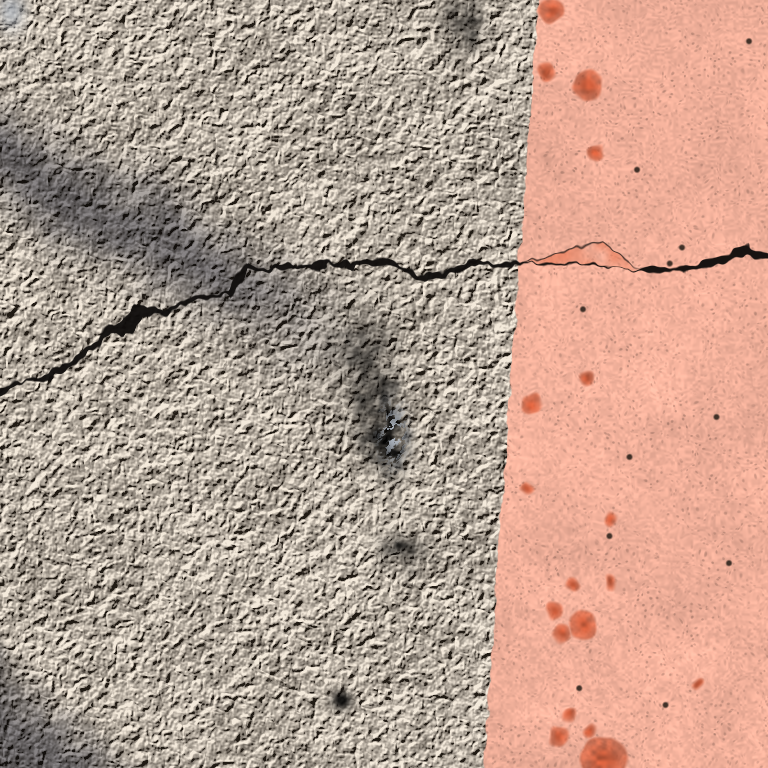
Write a WebGL 1 fragment shader that draws this texture.

```glsl
precision highp float;
// Cracked rough concrete beside a strip of stained salmon paint.
uniform vec2 u_resolution;
#define GRAIN 56.0
#define RELIEF 2.1
#define LIGHT_DIR vec2(-0.6, 0.8)
#define CRACK_WIDTH 0.0036
#define CRACK_JITTER 0.014
#define PAINT vec3(0.945, 0.69, 0.605)
#define RUST vec3(0.80, 0.33, 0.19)
#define STONE_DARK vec3(0.13, 0.105, 0.08)
#define STONE_LIGHT vec3(0.87, 0.83, 0.775)
#define SHADOW_TINT vec3(0.50, 0.51, 0.56)

float hash(vec2 p) { return fract(sin(dot(p, vec2(127.1, 311.7))) * 43758.5); }
float noise(vec2 p) {
  vec2 i = floor(p), f = fract(p);
  f = f * f * (3.0 - 2.0 * f);
  return mix(mix(hash(i), hash(i + vec2(1, 0)), f.x),
             mix(hash(i + vec2(0, 1)), hash(i + vec2(1, 1)), f.x), f.y);
}
float fbm(vec2 p) {
  return 0.5 * noise(p) + 0.3 * noise(p * 2.1 + 7.0) + 0.2 * noise(p * 4.3 + 19.0);
}
vec2 wobble(vec2 p) { return vec2(noise(p), noise(p + 31.0)) - 0.5; }
float ramp(float a, float b, float x) { return clamp((x - a) / (b - a), 0.0, 1.0); }
// 1 below the limit, 0 above, with a soft edge
float below(float limit, float soft, float d) {
  return 1.0 - smoothstep(limit - soft, limit + soft, d);
}
// Soft elliptical blot, 1 at its centre
float blot(vec2 p, vec2 c, vec2 r) {
  vec2 q = (p - c) / r;
  return exp(-dot(q, q));
}
// Distance to the nearest scattered cell point
float cells(vec2 p) {
  vec2 i = floor(p), f = fract(p);
  float best = 2.0;
  for (int y = -1; y <= 1; y++)
    for (int x = -1; x <= 1; x++) {
      vec2 g = vec2(float(x), float(y));
      best = min(best, length(g + vec2(hash(i + g), hash(i + g + 57.0)) - f));
    }
  return best;
}
float stoneHeight(vec2 p) {
  vec2 warp = wobble(p * 70.0) + 0.6 * wobble(p * 170.0);
  return 0.62 * (1.0 - cells(p * GRAIN + warp)) + 0.40 * noise(p * GRAIN * 2.0 + warp)
    + 0.25 * noise(p.yx * GRAIN * 3.7 + warp) + 0.14 * noise(p * GRAIN * 6.3);
}
float crackHeight(float x) {
  float y = 0.490 + 0.031 * ramp(0.0, 0.085, x) + 0.062 * ramp(0.085, 0.163, x)
    + 0.037 * ramp(0.163, 0.30, x) + 0.028 * ramp(0.30, 0.323, x)
    + 0.013 * ramp(0.323, 0.475, x) - 0.024 * ramp(0.505, 0.553, x)
    + 0.019 * ramp(0.553, 0.62, x) - 0.008 * ramp(0.76, 0.833, x)
    + 0.024 * ramp(0.89, 0.97, x) - 0.008 * ramp(0.975, 1.0, x);
  float jag = 0.6 * noise(vec2(x * 55.0, 3.0)) + 0.4 * noise(vec2(x * 140.0, 8.0)) - 0.5;
  return y + CRACK_JITTER * jag * (1.0 - 0.6 * ramp(0.66, 0.70, x));
}
// A main spot with satellites fanned around it
float spots(vec2 p, vec2 c, float size, float reach, float angle, float turn, float count) {
  float cover = 0.0;
  for (int i = 0; i < 5; i++) {
    float n = float(i), a = angle + turn * (n - 1.0);
    float r = reach * (0.6 + 0.4 * n) * step(0.5, n);
    float s = size * (n < 0.5 ? 1.0 : 0.72 - 0.07 * n);
    float d = length(p - c - r * vec2(cos(a), sin(a)));
    cover = max(cover, (0.7 * below(s, 0.003, d) + 0.3 * below(0.5 * s, 0.4 * s, d)) * step(n, count));
  }
  return cover;
}
vec3 concrete(vec2 p) {
  float slope = stoneHeight(p + LIGHT_DIR * 0.0025) - stoneHeight(p);
  float tone = 0.76 - RELIEF * slope - 0.4 * smoothstep(0.11, 0.22, slope);
  tone += 0.34 * (fbm(p * 24.0) - 0.5) + 0.26 * (noise(p * 330.0) - 0.5);
  vec3 col = mix(STONE_DARK, STONE_LIGHT, clamp(tone, 0.0, 1.12));
  // Cast shadows
  vec2 q = p + 0.03 * wobble(p * 14.0) + 0.02 * wobble(p * 60.0);
  float band = blot(q, vec2(q.x, 0.795 - 0.53 * q.x), vec2(1.0, 0.065));
  float shade = band * below(0.39, 0.15, q.x) + below(0.115, 0.055, q.y + 0.75 * q.x);
  col *= mix(vec3(1.0), SHADOW_TINT, min(0.9 * shade, 1.0));
  // Grime and pits
  float grime = 0.45 * blot(q, vec2(0.475, 0.53), vec2(0.035, 0.06))
    + 0.8 * blot(q, vec2(0.505, 0.44), vec2(0.026, 0.055))
    + 0.65 * blot(q, vec2(0.525, 0.285), vec2(0.025, 0.022))
    + 0.45 * blot(q, vec2(0.60, 0.97), vec2(0.03, 0.025));
  grime = grime * (0.5 + noise(p * 110.0)) + blot(p, vec2(0.445, 0.088), vec2(0.012, 0.011));
  col *= 1.0 - min(grime, 0.9);
  float chip = blot(p, vec2(0.512, 0.435), vec2(0.017, 0.035));
  chip *= smoothstep(0.5, 0.7, noise(p * 130.0 + slope * 4.0));
  chip += 0.7 * blot(p, vec2(0.015, 0.985), vec2(0.018, 0.025));
  return mix(col, vec3(0.69, 0.72, 0.76), chip);
}
vec3 paint(vec2 p) {
  vec2 q = p + 0.007 * wobble(p * 70.0);
  vec3 col = PAINT * (0.86 + 0.14 * fbm(p * 14.0) + 0.14 * noise(q * 290.0));
  col *= 1.0 - 0.22 * below(0.15, 0.1, cells(q * 95.0)) * noise(p * 40.0);
  col = mix(col, STONE_DARK, 0.85 * below(0.022, 0.01, cells(p * 6.0)));
  // Rust drops
  float rust = spots(q, vec2(0.766, 0.889), 0.018, 0.09, -1.45, 0.0, 1.0);
  rust = max(rust, spots(q, vec2(0.719, 0.987), 0.017, 0.082, -1.68, 0.0, 1.0));
  rust = max(rust, spots(q, vec2(0.691, 0.474), 0.013, 0.079, 0.45, 4.22, 2.0));
  rust = max(rust, spots(q, vec2(0.794, 0.324), 0.009, 0.243, -1.08, 0.0, 1.0));
  rust = max(rust, spots(q, vec2(0.759, 0.186), 0.018, 0.03, 3.53, -0.85, 4.0));
  rust = max(rust, spots(q, vec2(0.785, 0.01), 0.031, 0.0, 0.0, 0.0, 0.0));
  rust = max(rust, spots(q, vec2(0.728, 0.043), 0.013, 0.03, 1.1, -1.0, 2.0));
  return mix(col, RUST * (0.75 + 0.4 * noise(p * 150.0)), 0.88 * rust);
}
void main() {
  vec2 p = gl_FragCoord.xy / u_resolution;
  float px = 1.0 / u_resolution.y;
  // Ragged paint border
  float side = p.x - 0.629 - 0.0716 * p.y + 0.009 * (fbm(p * 55.0) - 0.5);
  vec3 col = mix(concrete(p), paint(p), smoothstep(-px, px, side));
  // Crack: wide in concrete, a split hairline in paint
  float y = crackHeight(p.x), rise = p.y - y + 0.005 * wobble(p * 120.0).x;
  float bend = (crackHeight(p.x + 0.002) - y) / 0.002;
  float d = abs(rise) / sqrt(1.0 + bend * bend);
  float hair = smoothstep(0.665, 0.69, p.x) * below(0.83, 0.02, p.x);
  float width = CRACK_WIDTH * (0.25 + 1.4 * noise(p * 65.0)) * mix(1.0, 0.3, hair)
    + 0.009 * blot(p, vec2(0.172, 0.583), vec2(0.018, 0.05))
    + 0.004 * blot(p, vec2(0.97, 0.67), vec2(0.017, 0.05));
  float lift = 0.031 * ramp(0.68, 0.785, p.x) * (1.0 - ramp(0.785, 0.835, p.x));
  float flake = smoothstep(-px, px, rise) * below(lift, px, rise) * hair;
  col = mix(col, vec3(0.90, 0.46, 0.32), 0.7 * flake * noise(p * 60.0));
  float cut = max(below(width, px, d), 0.75 * hair * below(0.001, px, abs(rise - lift)));
  gl_FragColor = vec4(mix(min(col, 1.0), vec3(0.06, 0.05, 0.045), cut * 0.96), 1.0);
}
```
